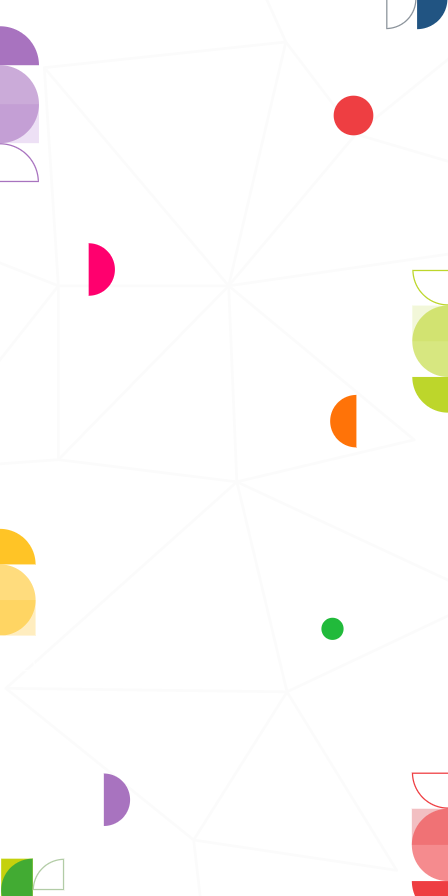
Give the GLSL for this background, as a WebGL 2 fragment shader.

```glsl
#version 300 es
precision highp float;
// White backdrop with a faint line web, edge stacks of cut discs and scattered dots.
uniform vec2 u_resolution;
out vec4 fragColor;

// Layout grid spanning the whole canvas, y pointing down
const vec2 GRID = vec2(384.0, 768.0);
const float WEB_WIDTH = 2.4;
const float OUTLINE_WIDTH = 1.1;
const float DOT_RADIUS = 22.5;
const float DISC_OPACITY = 0.6;

const vec3 WHITE = vec3(1.0);
const vec3 WEB = vec3(0.984);
const vec3 PURPLE = vec3(0.66, 0.45, 0.75);
const vec3 LIME = vec3(0.74, 0.84, 0.17);
const vec3 YELLOW = vec3(1.0, 0.77, 0.15);
const vec3 RED = vec3(0.935, 0.245, 0.26);
const vec3 PINK = vec3(1.0, 0.0, 0.43);
const vec3 ORANGE = vec3(1.0, 0.45, 0.03);
const vec3 GREEN = vec3(0.13, 0.73, 0.23);
const vec3 LEAF = vec3(0.26, 0.67, 0.20);
const vec3 OLIVE = vec3(0.77, 0.82, 0.05);
const vec3 SAGE = vec3(0.70, 0.80, 0.65);
const vec3 NAVY = vec3(0.13, 0.33, 0.51);
const vec3 GRAY = vec3(0.55, 0.58, 0.61);

const vec2 LEFT = vec2(-1.0, 0.0);
const vec2 RIGHT = vec2(1.0, 0.0);
const vec2 UP = vec2(0.0, -1.0);

// Web nodes, and one walk along the edges that turns round off the canvas
const vec2 NODES[22] = vec2[](
  vec2(38, 58), vec2(245, 36), vec2(196, 245), vec2(50, 245), vec2(50, 394),
  vec2(203, 413), vec2(246, 593), vec2(5, 590), vec2(166, 720), vec2(340, 746),
  vec2(355, 377), vec2(305, 115), vec2(227, -4), vec2(390, 140), vec2(390, 46),
  vec2(390, 217), vec2(390, 500), vec2(390, 525), vec2(-6, 223), vec2(-6, 398),
  vec2(-6, 316), vec2(172, 772));
const int WALK[40] = int[](
  12, 1, 0, 3, 18, 20, 3, 2, 0, 2, 1, 11, 13, 14, 11, 2, 15, 2, 4, 3,
  4, 19, 4, 5, 2, 10, 5, 16, 17, 6, 5, 7, 6, 8, 7, 8, 9, 6, 8, 21);

float gridPerPixel;

float segment(vec2 p, vec2 a, vec2 b) {
  vec2 ab = b - a;
  return length(p - a - ab * clamp(dot(p - a, ab) / dot(ab, ab), 0.0, 1.0));
}

float disc(vec2 p, float radius) {
  return length(p) - radius;
}

// Half of a disc on the side that facing points to
float halfDisc(vec2 p, float radius, vec2 facing) {
  return max(disc(p, radius), -dot(p, facing));
}

float box(vec2 p, vec2 halfSize) {
  vec2 d = abs(p) - halfSize;
  return max(d.x, d.y);
}

// Line just inside the edge of a shape
float outline(float d) {
  return abs(d + 0.5 * OUTLINE_WIDTH) - 0.5 * OUTLINE_WIDTH;
}

void paint(inout vec3 color, float d, vec3 ink, float opacity) {
  color = mix(color, ink, opacity * clamp(0.5 - d / gridPerPixel, 0.0, 1.0));
}

// Solid cap, translucent disc over a pale tile, then an outlined cap
void stack(inout vec3 color, vec2 q, float r, vec3 ink, vec3 pale, vec3 line) {
  paint(color, halfDisc(q + vec2(0.0, r), r, UP), ink, 1.0);
  paint(color, box(q - 0.5 * r, vec2(0.5 * r)), pale, 1.0);
  paint(color, disc(q, r), ink, DISC_OPACITY);
  paint(color, outline(halfDisc(q - vec2(0.0, 2.0 * r), r, UP)), line, 1.0);
}

void main() {
  vec2 uv = gl_FragCoord.xy / u_resolution;
  vec2 p = vec2(uv.x, 1.0 - uv.y) * GRID;
  gridPerPixel = GRID.x / u_resolution.x;
  vec3 color = WHITE;

  // Faint web
  float web = GRID.y;
  for (int i = 1; i < WALK.length(); i++)
    web = min(web, segment(p, NODES[WALK[i - 1]], NODES[WALK[i]]));
  paint(color, web - 0.5 * WEB_WIDTH, WEB, 1.0);

  // Edge stacks; those on the right are turned by half a circle
  stack(color, p - vec2(0.0, 89.3), 33.4, PURPLE, vec3(0.93, 0.88, 0.96), PURPLE);
  stack(color, p - vec2(0.0, 514.3), 30.5, YELLOW, vec3(1.0, 0.93, 0.75), WHITE);
  stack(color, vec2(384.0, 292.5) - p, 30.6, LIME, vec3(0.95, 0.97, 0.85), LIME);
  stack(color, vec2(384.0, 724.2) - p, 31.0, RED, vec3(0.95, 0.75, 0.76), RED);

  // Scattered dots
  paint(color, disc(p - vec2(303.0, 99.0), 17.0), RED, 1.0);
  paint(color, disc(p - vec2(285.0, 539.0), 9.5), GREEN, 1.0);
  paint(color, halfDisc(p - vec2(76.0, 231.0), DOT_RADIUS, RIGHT), PINK, 1.0);
  paint(color, halfDisc(p - vec2(305.5, 361.0), DOT_RADIUS, LEFT), ORANGE, 1.0);
  paint(color, halfDisc(p - vec2(89.0, 685.5), DOT_RADIUS, RIGHT), PURPLE, 1.0);

  // Corner pieces: top right, then bottom left
  paint(color, outline(halfDisc(p - vec2(331.0, -1.0), 26.0, RIGHT)), GRAY, 1.0);
  paint(color, halfDisc(p - vec2(357.5, -1.0), 26.0, RIGHT), NAVY, 1.0);
  paint(color, box(p - vec2(14.5, 753.0), vec2(13.5, 17.0)), OLIVE, 1.0);
  paint(color, halfDisc(p - vec2(28.0, 763.0), 27.0, LEFT), LEAF, 1.0);
  vec2 q = p - vec2(55.0, 763.0);
  paint(color, outline(max(halfDisc(q, 27.0, UP), q.x)), SAGE, 1.0);

  fragColor = vec4(color, 1.0);
}
```
